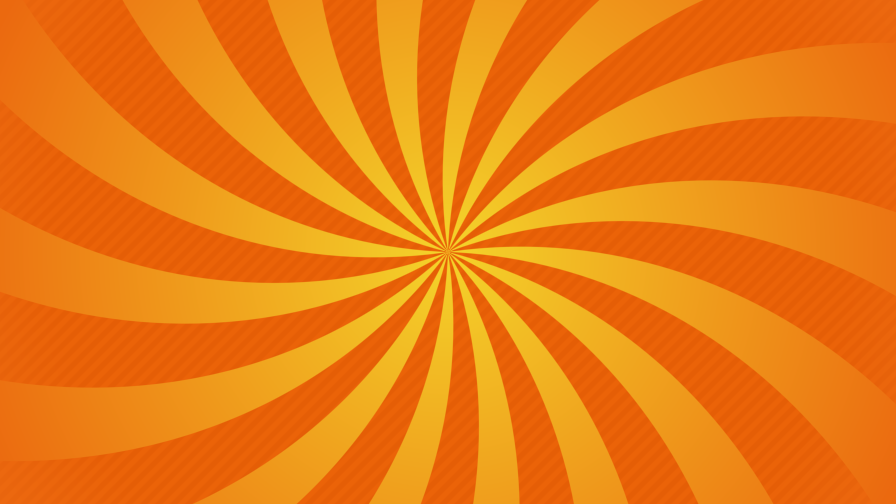
A Shadertoy shader for this background:

```glsl
const float TAU = 6.2831853;
const float RAYS = 16.0;

// Coverage of the twisted rays; the angle falls steadily with the radius
float swirlRays(vec2 p, float pixel) {
    float radius = length(p);
    float turn = (atan(p.y, p.x) + 0.505 * radius - 0.446) * RAYS / TAU;
    float offAxis = abs(fract(turn + 0.5) - 0.5);
    float edge = (0.237 - offAxis) * radius * TAU / RAYS;
    return smoothstep(-0.8 * pixel, 0.8 * pixel, edge);
}

// Soft diagonal bands rising to the right
float diagonalStripes(vec2 p, float pixel) {
    float period = 0.021;
    float across = (p.x - p.y) * 0.70711 / period;
    float edge = (abs(fract(across) - 0.5) - 0.25) * period;
    return smoothstep(-pixel, pixel, edge);
}

void mainImage(out vec4 fragColor, in vec2 fragCoord) {
    float pixel = 1.0 / iResolution.y;
    vec2 p = (fragCoord - 0.5 * iResolution.xy) * pixel;
    float radius = length(p);

    // Striped orange ground, a little paler towards the far sides
    vec3 ground = mix(vec3(0.899, 0.367, 0.022), vec3(0.921, 0.388, 0.032),
                      diagonalStripes(p, pixel));
    ground = mix(ground, vec3(0.93, 0.43, 0.09), 0.5 * smoothstep(0.75, 1.05, radius));

    // Rays fade from golden yellow at the hub to orange
    vec3 rayColor = mix(vec3(0.957, 0.83, 0.165), vec3(0.922, 0.41, 0.06), min(radius, 1.0));

    vec3 color = mix(ground, rayColor, swirlRays(p, pixel));
    fragColor = vec4(color, 1.0);
}
```
